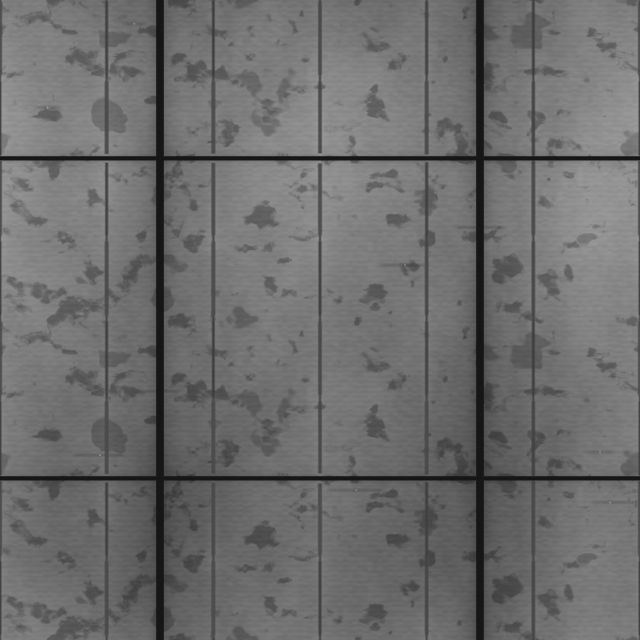
Write a Shadertoy shader that draws this texture.

```glsl
#define TAU 6.2831853
#define PANELS 2.0
#define SEAMS 6.0
#define PANEL_SHIFT 0.2526
#define COLUMN_HALF 0.0060
#define ROW_HALF 0.0033
#define SEAM_HALF 0.0030
#define SCAN_LINES 128.0
#define STAIN_DEPTH 0.27
#define METAL 0.462
#define SEAM_TONE 0.23
#define GAP_TONE 0.085

float hash(vec2 p) {
    return fract(sin(dot(p, vec2(127.1, 311.7))) * 43758.5453);
}

// Value noise that wraps after a whole number of cells
float noise(vec2 p, vec2 period, float seed) {
    vec2 cell = floor(p), f = fract(p);
    f = f * f * (3.0 - 2.0 * f);
    vec2 lo = mod(cell, period) + seed;
    vec2 hi = mod(cell + 1.0, period) + seed;
    return mix(mix(hash(lo), hash(vec2(hi.x, lo.y)), f.x),
               mix(hash(vec2(lo.x, hi.y)), hash(hi), f.x), f.y);
}

// Layered noise whose field repeats once per panel row
float fbm(vec2 uv, vec2 cells, float seed) {
    float sum = 0.0, weight = 0.533;
    for (int i = 0; i < 4; i++) {
        sum += weight * noise(uv * cells, cells / vec2(1.0, PANELS), seed);
        cells *= 2.0;
        weight *= 0.5;
        seed += 17.3;
    }
    return sum;
}

// Antialiased coverage of a band around zero
float band(float dist, float halfWidth, float blur) {
    return 1.0 - smoothstep(halfWidth - blur, halfWidth + blur, dist);
}

// Broad lighting, cloudy metal and fine horizontal grain
float metalTone(vec2 uv) {
    float tone = METAL + 0.055 * cos(TAU * (uv.y - 0.72));
    tone += 0.035 * cos(TAU * PANELS * uv.x) + 0.018 * cos(TAU * uv.x);
    tone += 0.10 * (fbm(uv, vec2(12.0, 8.0), 3.0) - 0.5);
    tone += 0.035 * (noise(uv * vec2(128.0, 256.0), vec2(128.0), 9.0) - 0.5);
    return tone + 0.007 * sin(TAU * SCAN_LINES * uv.y);
}

// Ragged small spots and a few larger patches
float stainCover(vec2 uv) {
    float warp = fbm(uv, vec2(20.0), 41.0) - 0.5;
    vec2 p = uv + 0.025 * vec2(warp, -warp);
    float spots = smoothstep(0.61, 0.77, fbm(p, vec2(36.0, 44.0), 5.0));
    float patches = smoothstep(0.665, 0.71, fbm(p, vec2(12.0, 16.0), 23.0));
    return max(spots, 0.7 * patches);
}

// Faint level scratches (x) and tiny pale specks (y), scattered
vec2 scatteredMarks(vec2 uv, float px) {
    vec2 marks = vec2(0.0);
    for (int i = 0; i < 9; i++) {
        float id = float(i);
        vec2 center = vec2(hash(vec2(id, 2.0)), hash(vec2(id, 7.0)));
        vec2 d = abs(fract(uv - center + 0.5) - 0.5);
        float span = mix(0.015, 0.045, hash(vec2(id, 13.0)));
        float scratch = band(d.x, span, 0.008) * band(d.y, 0.0025, 0.002);
        marks = max(marks, vec2(scratch, band(length(d), 0.0013, px)));
    }
    return marks;
}

void mainImage(out vec4 fragColor, in vec2 fragCoord) {
    vec2 uv = fragCoord / iResolution.xy;
    float px = 0.75 / min(iResolution.x, iResolution.y);

    // Worn metal
    float tone = metalTone(uv);
    tone *= 1.0 - STAIN_DEPTH * stainCover(uv);
    vec2 marks = scatteredMarks(uv, px);
    tone *= 1.0 - 0.13 * marks.x;
    tone += 0.18 * marks.y;

    // Distances to the dark gaps and the thin seams
    float column = abs(fract(uv.x * PANELS) - 0.5) / PANELS;
    float v = fract((uv.y - PANEL_SHIFT) * PANELS);
    float row = min(v, 1.0 - v) / PANELS;
    float seamId = mod(floor(uv.x * SEAMS + 0.5), SEAMS);
    float seam = abs(fract(uv.x * SEAMS + 0.5) - 0.5) / SEAMS;

    // Seams change width by quarter and stop short of the row gaps
    float wear = hash(vec2(seamId, floor(v * 4.0) + 31.0));
    float joint = abs(fract(v * 4.0 + 0.5) - 0.5) / (4.0 * PANELS);
    float halfWidth = SEAM_HALF * mix(0.72, 1.05, wear);
    halfWidth *= mix(0.65, 1.0, smoothstep(0.003, 0.007, joint));
    float ends = smoothstep(0.007, 0.010, row + 0.006 * hash(vec2(seamId, 53.0)));
    float seamCover = band(seam, halfWidth, px + 0.0007) * ends;
    tone += 0.035 * exp(-seam / 0.008);
    tone = mix(tone, SEAM_TONE + 0.06 * wear, 0.92 * seamCover);

    // Soft shade beside the gaps, then the gaps themselves
    tone *= 1.0 - 0.18 * exp(-max(column - COLUMN_HALF, 0.0) / 0.012);
    tone *= 1.0 - 0.12 * exp(-max(row - ROW_HALF, 0.0) / 0.006);
    float gap = max(band(column, COLUMN_HALF, px), band(row, ROW_HALF, px));
    tone = mix(tone, GAP_TONE, gap);

    fragColor = vec4(vec3(clamp(tone, 0.0, 1.0)), 1.0);
}
```
